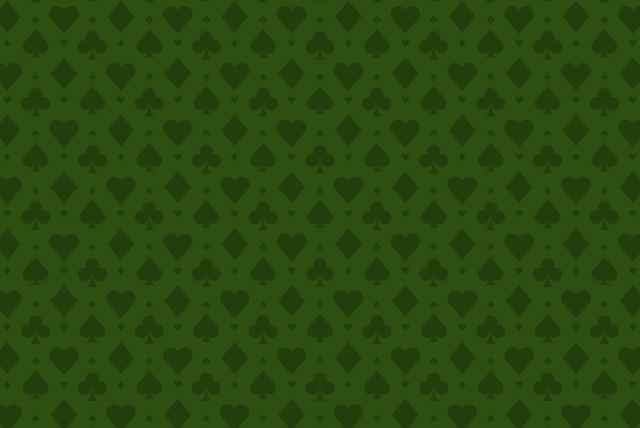
Give the GLSL for this pattern, as a Shadertoy shader.

```glsl
float heart(vec2 p) {
    p.x = abs(p.x);
    vec2 lobe = p - vec2(0.49, 0.43);
    float side = dot(p - vec2(0.0, -0.98), vec2(0.757, -0.653));
    float wedge = max(max(side, dot(lobe, vec2(0.653, 0.757))), p.y - 0.5);
    return min(length(lobe) - 0.55, wedge);
}

float diamond(vec2 p) {
    return dot(abs(p), vec2(0.77, 0.64)) - 0.725;
}

// Flared foot shared by spade and club
float stem(vec2 p) {
    float t = clamp(-p.y, 0.0, 1.0);
    float flare = (abs(p.x) - 0.05 - 0.29 * t * t * t) * 0.8;
    return max(flare, abs(p.y + 0.5) - 0.5);
}

float spade(vec2 p) {
    float leaf = 0.87 * heart(vec2(p.x, 0.147 - p.y) / 0.87);
    return min(leaf, stem(p));
}

float club(vec2 p) {
    float top = length(p - vec2(0.0, 0.53)) - 0.47;
    float sides = length(vec2(abs(p.x) - 0.55, p.y + 0.1)) - 0.47;
    float core = length(p - vec2(0.0, 0.08)) - 0.2;
    return min(min(top, sides), min(core, stem(p)));
}

bool isOdd(float n) {
    return mod(n, 2.0) > 0.5;
}

void mainImage(out vec4 fragColor, in vec2 fragCoord) {
    // One unit is the spacing between neighbouring large suits
    float pixel = 11.25 / iResolution.x;
    vec2 pos = (fragCoord - 0.5 * iResolution.xy) * pixel;

    // Two interleaved lattices: whole-number and half-step centres
    vec2 whole = floor(pos + 0.5);
    vec2 halfStep = floor(pos);
    vec2 a = pos - whole;
    vec2 b = pos - halfStep - 0.5;

    // Large suits alternate like a checkerboard
    float big = 0.25;
    float d = isOdd(whole.x + whole.y)
        ? club((a + vec2(0.0, 0.034)) / big)
        : spade(a / big);
    d = min(d, isOdd(halfStep.x + halfStep.y)
        ? diamond((b + vec2(0.0, 0.03)) / big)
        : heart((b + vec2(0.0, 0.09)) / big));
    d *= big;

    // Small suits fill the gaps between the large ones
    float small = 0.065;
    vec2 below = vec2(a.x, b.y + 0.085) / small;
    vec2 beside = vec2(b.x, a.y) / small;
    float filler = isOdd(halfStep.y) ? club(below) : spade(below);
    bool diamondHere = isOdd(whole.y) && !isOdd(halfStep.x);
    filler = min(filler, diamondHere ? diamond(beside) : heart(beside));
    d = min(d, filler * small);

    float ink = 1.0 - smoothstep(-0.7 * pixel, 0.7 * pixel, d);
    vec3 color = mix(vec3(0.18, 0.31, 0.07), vec3(0.13, 0.245, 0.05), ink);
    fragColor = vec4(color, 1.0);
}
```
